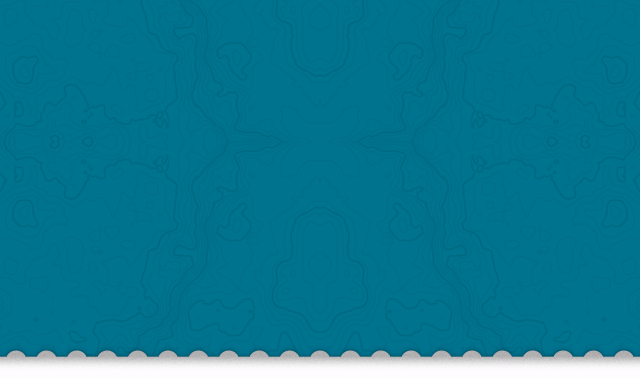
A WebGL 1 fragment shader for this background:

```glsl
precision highp float;

uniform vec2 u_resolution;

const vec3 TEAL = vec3(0.0, 0.452, 0.562);
const vec3 LINE_TEAL = vec3(0.0, 0.385, 0.475);
const vec3 EDGE_TEAL = vec3(0.0, 0.30, 0.38);
const vec3 PAPER = vec3(0.995, 0.99, 0.995);
const vec3 SHADOW = vec3(0.69, 0.685, 0.69);

const float MIRROR_Y = 0.625;
const float STRIP_Y = 0.0565;
const float SCALLOP_STEP = 0.0804;
const float SCALLOP_Y = 0.0448;
const float SCALLOP_RADIUS = 0.028;

float hash(vec2 p) {
  vec3 h = fract(vec3(p.xyx) * 0.1031);
  h += dot(h, h.yzx + 33.33);
  return fract((h.x + h.y) * h.z);
}

float noise(vec2 p) {
  vec2 cell = floor(p);
  vec2 f = fract(p);
  f = f * f * (3.0 - 2.0 * f);
  float low = mix(hash(cell), hash(cell + vec2(1.0, 0.0)), f.x);
  float high = mix(hash(cell + vec2(0.0, 1.0)), hash(cell + 1.0), f.x);
  return mix(low, high, f.y);
}

float fbm(vec2 p) {
  float sum = 0.0;
  float gain = 0.55;
  for (int i = 0; i < 3; i++) {
    sum += gain * (noise(p) - 0.5);
    p = p * 2.1 + 17.3;
    gain *= 0.45;
  }
  return sum;
}

float hill(vec2 p, vec2 center, vec2 radius) {
  vec2 d = (p - center) / radius;
  return exp(-dot(d, d));
}

// Height in contour steps, over one mirrored quadrant
float terrain(vec2 q) {
  float rough = fbm(q * 9.0 + 4.0);
  float fine = fbm(q * 24.0 + 31.0);
  float calm = smoothstep(0.07, 0.24, length(q));

  // Slope facing the middle, with a spur on the horizontal axis
  float spur = 0.09 * exp(-abs(q.y) / 0.03);
  float along = q.x - 0.42 * q.y + spur + 0.10 * rough + 0.035 * fine;
  float h = 10.0 * smoothstep(0.09, 0.36, along);

  // Tall central ridge and the outer finger
  vec2 bent = q + 0.05 * vec2(rough, fine);
  h += 7.0 * hill(bent, vec2(0.0, 0.309), vec2(0.085, 0.19));
  h -= 5.0 * hill(bent, vec2(0.66, 0.0), vec2(0.19, 0.05));

  // Small knolls
  h += 1.6 * hill(q, vec2(0.181, 0.258), vec2(0.016));
  h += 4.0 * hill(bent, vec2(0.11, 0.40), vec2(0.035, 0.06));
  h += 4.0 * hill(bent, vec2(0.78, 0.19), vec2(0.05, 0.08));

  return h + calm * (8.0 * rough + 1.2 * fine + 4.0 * q.x);
}

// Soft contour lines, every fourth one stronger
float contours(vec2 q, float pixel) {
  float e = 0.0015;
  float h = terrain(q);
  vec2 slope = vec2(terrain(q + vec2(e, 0.0)), terrain(q + vec2(0.0, e))) - h;
  float steepness = max(length(slope) / e, 12.0);
  float level = floor(h + 0.5);
  float dist = abs(h - level) / steepness;
  float major = 1.0 - step(0.5, mod(level, 4.0));
  float width = mix(0.0016, 0.0022, major);
  float line = 1.0 - smoothstep(width - pixel, width + pixel, dist);
  return line * mix(0.33, 0.62, major);
}

// Positive inside the teal sheet, negative over the paper
float sheetDistance(vec2 p) {
  float x = mod(p.x + 0.5 * SCALLOP_STEP, SCALLOP_STEP) - 0.5 * SCALLOP_STEP;
  float scallop = length(vec2(x, p.y - SCALLOP_Y)) - SCALLOP_RADIUS;
  return min(p.y - STRIP_Y, scallop);
}

vec3 paperColor(vec2 p) {
  float shade = smoothstep(0.012, 0.062, p.y);
  float grain = hash(floor(p * 450.0) + 500.0) - 0.5;
  return mix(PAPER, SHADOW, shade * shade) + 0.05 * grain * shade;
}

vec3 sheetColor(vec2 p, float depth, float pixel) {
  vec2 q = abs(p - vec2(0.0, MIRROR_Y));
  vec3 color = mix(TEAL, LINE_TEAL, contours(q, pixel));
  return mix(color, EDGE_TEAL, 0.85 * exp(-max(depth, 0.0) / 0.0045));
}

void main() {
  float pixel = 1.0 / u_resolution.y;
  vec2 p = gl_FragCoord.xy * pixel;
  p.x -= 0.5 * u_resolution.x * pixel;

  float depth = sheetDistance(p);
  float cover = smoothstep(-0.7 * pixel, 0.7 * pixel, depth);
  vec3 color = mix(paperColor(p), sheetColor(p, depth, pixel), cover);
  gl_FragColor = vec4(color, 1.0);
}
```
